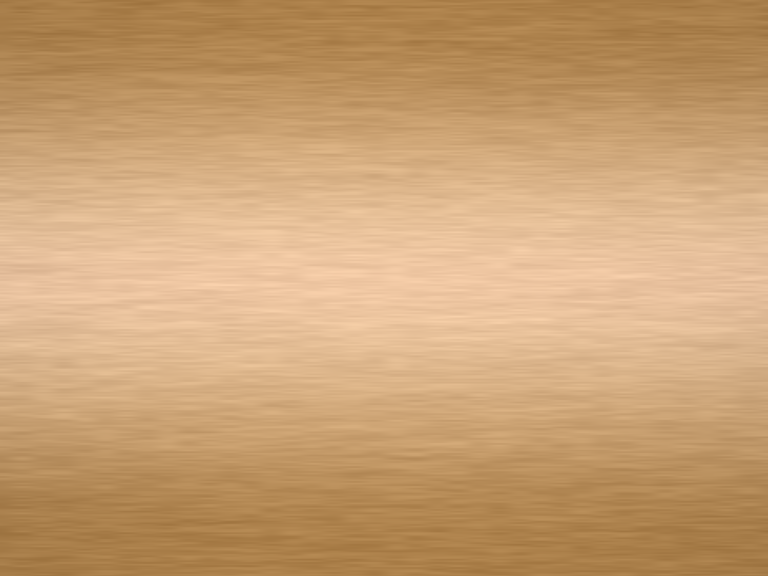
This texture is drawn by a Shadertoy shader. Its source:

```glsl
// Brushed bronze sheet with a broad horizontal sheen and fine streaked grain.

float hash(vec2 cell) {
    vec3 q = fract(vec3(cell.xyx) * 0.1031);
    q += dot(q, q.yzx + 33.33);
    return fract((q.x + q.y) * q.z);
}

float valueNoise(vec2 p) {
    vec2 cell = floor(p);
    vec2 f = fract(p);
    f = f * f * (3.0 - 2.0 * f);
    float low = mix(hash(cell), hash(cell + vec2(1.0, 0.0)), f.x);
    float high = mix(hash(cell + vec2(0.0, 1.0)), hash(cell + 1.0), f.x);
    return mix(low, high, f.y);
}

// Layers of noise stretched along x, centred on zero
float brushedGrain(vec2 p) {
    float grain = 0.0;
    float weight = 0.22;
    vec2 frequency = vec2(3.0, 65.0);
    for (int i = 0; i < 4; i++) {
        vec2 offset = vec2(17.3, 41.7) * float(i);
        grain += weight * (valueNoise(p * frequency + offset) - 0.5);
        frequency *= vec2(2.1, 1.75);
        weight *= 1.4;
    }
    return grain;
}

void mainImage(out vec4 fragColor, in vec2 fragCoord) {
    vec2 uv = fragCoord / iResolution.xy;
    vec2 p = fragCoord / iResolution.y;

    // Sheen: one soft wave, brightest just above mid height
    float sheen = 0.5 + 0.5 * cos(6.28318 * clamp(uv.y - 0.515, -0.5, 0.5));
    vec3 color = mix(vec3(0.665, 0.495, 0.285), vec3(0.795, 0.635, 0.450),
                     smoothstep(0.0, 1.0, sheen * 2.0) * 0.35 + min(sheen * 2.0, 1.0) * 0.65);
    color = mix(color, vec3(0.925, 0.780, 0.630), max(sheen * 2.0 - 1.0, 0.0));

    // Faint rosy core inside the sheen
    float core = exp(-pow((uv.y - 0.51) / 0.08, 2.0));
    color += core * vec3(0.006, -0.006, 0.002);

    // Gentle falloff towards the left and right edges
    float side = abs(uv.x - 0.5) * 2.0;
    color *= 1.01 - 0.045 * side * side;

    // Fine horizontal brushing
    color += brushedGrain(p) * vec3(0.085, 0.085, 0.080);

    fragColor = vec4(clamp(color, 0.0, 1.0), 1.0);
}
```
